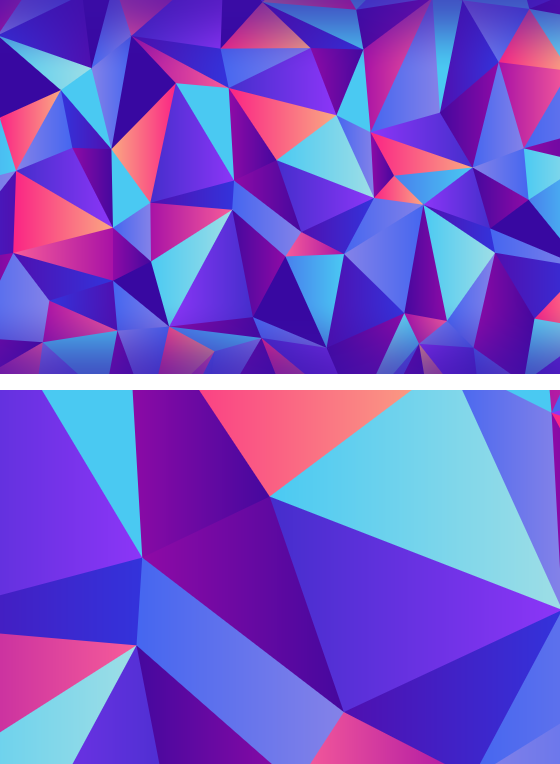
Top: the whole. Bottom: its middle third, enlarged.
Write a WebGL 1 fragment shader that draws this background.

```glsl
precision highp float;
// Low-poly mesh of irregular triangles with neon gradients, fading to indigo at top and bottom.

uniform vec2 u_resolution;

float hash(vec2 p) {
  return fract(sin(dot(p, vec2(127.1, 311.7))) * 43758.5453);
}

float cross2(vec2 a, vec2 b) {
  return a.x * b.y - a.y * b.x;
}

float area(vec2 a, vec2 b, vec2 c) {
  return cross2(b - a, c - a);
}

// Lattice tilt, so that rows do not line up with the canvas
mat2 tilt() {
  return mat2(cos(0.32), sin(0.32), -sin(0.32), cos(0.32));
}

vec2 meshVertex(vec2 cell) {
  vec2 jitter = vec2(hash(cell), hash(cell + 37.3)) - 0.5;
  return tilt() * (cell + 0.86 * jitter);
}

// Gradient family chosen by pick, position along it by t
vec3 ramp(float pick, float t) {
  vec3 indigo = vec3(0.22, 0.03, 0.63);
  vec3 cyan = vec3(0.29, 0.79, 0.95);
  if (pick < 0.07) return indigo;
  if (pick < 0.23) return mix(vec3(0.56, 0.04, 0.65), vec3(0.27, 0.03, 0.62), t);
  if (pick < 0.34) return mix(vec3(0.31, 0.06, 0.69), vec3(0.20, 0.20, 0.86), t);
  if (pick < 0.42) return mix(vec3(0.27, 0.18, 0.80), vec3(0.55, 0.21, 0.97), t);
  if (pick < 0.64) return mix(vec3(0.27, 0.40, 0.94), vec3(0.52, 0.51, 0.91), t);
  if (pick < 0.71) return cyan;
  if (pick < 0.76) return mix(vec3(0.28, 0.50, 0.93), cyan, t);
  if (pick < 0.82) return mix(cyan, vec3(0.62, 0.87, 0.90), t);
  if (pick < 0.91) return mix(vec3(0.66, 0.07, 0.65), vec3(0.97, 0.36, 0.60), t);
  return mix(vec3(0.98, 0.14, 0.52), vec3(0.98, 0.66, 0.51), t);
}

// Signed distance to an edge, positive on its left side
float edgeDistance(vec2 p, vec2 a, vec2 b) {
  return cross2(normalize(b - a), p - a);
}

// Premultiplied colour and coverage of one counter-clockwise triangle
vec4 facet(vec2 p, vec2 a, vec2 b, vec2 c, vec2 cell, float part, float pixel) {
  float d = min(edgeDistance(p, a, b), min(edgeDistance(p, b, c), edgeDistance(p, c, a)));
  float coverage = clamp(0.5 + d / pixel, 0.0, 1.0);

  float left = min(a.x, min(b.x, c.x));
  float right = max(a.x, max(b.x, c.x));
  float t = clamp((p.x - left) / (right - left), 0.0, 1.0);
  float chance = hash(cell + 11.7 + 5.3 * part);
  if (chance > 0.7) t = 1.0 - t;

  // Evenly spread choice keeps the colour shares steady
  float pick = fract(dot(cell, vec2(0.7549, 0.5698)) + 0.43 * part + 0.15 * chance);
  return vec4(ramp(pick, t), 1.0) * coverage;
}

void main() {
  float cellsHigh = 5.8;
  float pixel = cellsHigh / u_resolution.y;
  vec2 p = gl_FragCoord.xy * pixel;
  vec2 home = floor(p * tilt());

  // Split every nearby quad along its better diagonal
  vec4 sum = vec4(0.0);
  for (int j = -1; j <= 1; j++) {
    for (int i = -1; i <= 1; i++) {
      vec2 cell = home + vec2(float(i), float(j));
      vec2 a = meshVertex(cell);
      vec2 b = meshVertex(cell + vec2(1.0, 0.0));
      vec2 c = meshVertex(cell + vec2(1.0, 1.0));
      vec2 d = meshVertex(cell + vec2(0.0, 1.0));
      if (min(area(a, b, c), area(a, c, d)) > min(area(a, b, d), area(b, c, d))) {
        sum += facet(p, a, b, c, cell, 0.0, pixel);
        sum += facet(p, a, c, d, cell, 1.0, pixel);
      } else {
        sum += facet(p, a, b, d, cell, 0.0, pixel);
        sum += facet(p, b, c, d, cell, 1.0, pixel);
      }
    }
  }
  vec3 color = sum.rgb / max(sum.a, 0.001);

  // Indigo shade along the top and bottom
  float rim = abs(2.0 * gl_FragCoord.y / u_resolution.y - 1.0);
  color = mix(color, vec3(0.23, 0.06, 0.66), 0.65 * smoothstep(0.6, 1.05, rim));
  gl_FragColor = vec4(color, 1.0);
}
```
